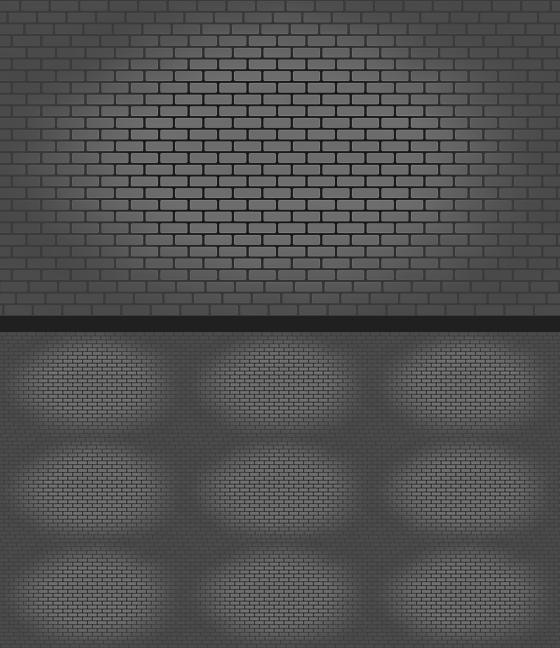
Top, the tile; bottom, the same tile 3 across and 3 down.
Write a WebGL 2 fragment shader that draws this pattern.

```glsl
#version 300 es
precision highp float;
// Grey running-bond brick wall, 19 by 27 bricks, under a soft oval light.

uniform vec2 u_resolution;
out vec4 fragColor;

const vec2 BRICKS = vec2(19.0, 27.0);
const float TAU = 6.2831853;

float hash(vec2 p) {
    return fract(sin(dot(p, vec2(41.3, 289.1))) * 4375.85);
}

// Signed distance to a box with rounded corners.
float roundedBox(vec2 p, vec2 halfSize, float radius) {
    vec2 q = abs(p) - halfSize + radius;
    return length(max(q, 0.0)) + min(max(q.x, q.y), 0.0) - radius;
}

// Layered sines with whole periods, so the mottling wraps.
float mottle(vec2 uv) {
    vec2 a = uv * TAU;
    return 0.5 * sin(2.0 * a.x + a.y + 1.3 * sin(3.0 * a.y))
         + 0.3 * sin(5.0 * a.x - 3.0 * a.y + sin(4.0 * a.x))
         + 0.2 * sin(7.0 * a.y + 6.0 * a.x);
}

void main() {
    vec2 uv = gl_FragCoord.xy / u_resolution;
    float aspect = u_resolution.x / u_resolution.y;

    // Courses count from the top and step by half a brick.
    float down = (1.0 - uv.y) * BRICKS.y;
    float row = floor(down);
    float fromMiddle = row - 13.0;

    // The outer courses slip a little, which closes the odd number of rows.
    float slip = sign(fromMiddle) * max(abs(fromMiddle) - 10.0, 0.0) / 14.0;
    float along = 9.6 + (uv.x - 0.5) * BRICKS.x + 0.5 + 0.5 * fromMiddle - slip;
    vec2 id = vec2(mod(floor(along), BRICKS.x), row);

    // Brick shape, measured in course heights.
    vec2 cell = vec2(aspect * BRICKS.y / BRICKS.x, 1.0);
    vec2 local = (fract(vec2(along, down)) - 0.5) * cell;
    float dist = roundedBox(local, 0.5 * cell - vec2(0.1, 0.085), 0.13);
    float pixel = BRICKS.y / u_resolution.y;
    float brickMask = 1.0 - smoothstep(-0.5 * pixel, 0.5 * pixel, dist);

    // Oval light, mirrored about the centre so that it meets itself at the edges.
    float radius = length((uv - 0.5) / vec2(0.455, 0.495)) + 0.035 * mottle(uv);
    float light = 1.0 - smoothstep(0.48, 1.12, radius);

    // Brick face with slight tone changes and a thin pale rim.
    float rim = 1.0 - smoothstep(0.0, 0.5 * pixel + 0.02, abs(dist + 0.045));
    float brick = mix(0.29, 0.425, light) + 0.006 * (hash(id) - 0.5);
    brick += 0.005 * mottle(uv.yx) + rim * mix(0.008, 0.055, light);

    // Mortar darkens where the light is strong, most of all along its core.
    float core = smoothstep(0.0, 0.08, dist);
    float mortar = mix(0.232, mix(0.16, 0.09, core), light * light);

    fragColor = vec4(vec3(mix(mortar, brick, brickMask)), 1.0);
}
```
